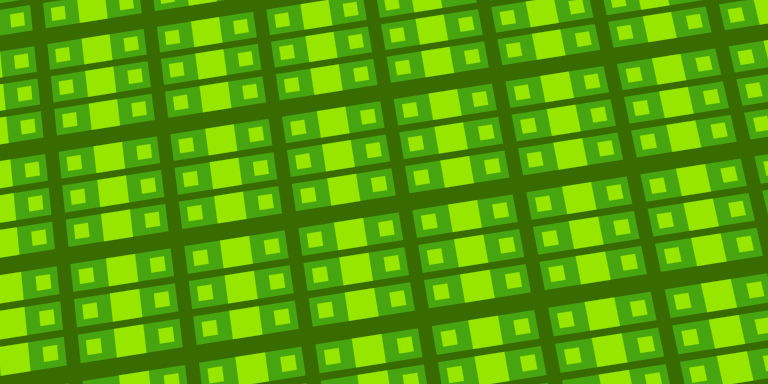
This pattern is drawn by a Shadertoy shader. Its source:

```glsl
// Antialiased coverage of a centred box with the given half size
float boxCoverage(vec2 p, vec2 halfSize, vec2 pixel) {
    vec2 edge = clamp((halfSize - abs(p)) / pixel + 0.5, 0.0, 1.0);
    return edge.x * edge.y;
}

// Canvas point (y down, height 1) to tilted grid: x counts columns, y counts groups
vec2 toGrid(vec2 point) {
    mat3 gridToCanvas = mat3(0.2857, -0.045, 0.0,
                             0.0263, 0.2734, -0.02,
                             0.2526, 0.1284, 1.0);
    vec3 g = inverse(gridToCanvas) * vec3(point, 1.0);
    return g.xy / g.z;
}

void mainImage(out vec4 fragColor, in vec2 fragCoord) {
    vec2 point = fragCoord / iResolution.y;
    vec2 grid = toGrid(vec2(point.x, 1.0 - point.y));
    vec2 pixel = fwidth(grid);

    // Three bars stacked in every cell
    float barPitch = 0.304;
    vec2 cell = fract(grid - vec2(0.0, barPitch) + 0.5) - 0.5;
    cell.y -= barPitch * clamp(round(cell.y / barPitch), -1.0, 1.0);

    // Bar, its middle block and a mirrored pair of small squares
    float bar = boxCoverage(cell, vec2(0.44, 0.121), pixel);
    float block = boxCoverage(cell, vec2(0.128, 0.121), pixel);
    vec2 mirrored = vec2(abs(cell.x) - 0.312, cell.y);
    float square = boxCoverage(mirrored, vec2(0.063), pixel);

    vec3 color = mix(vec3(0.22, 0.42, 0.0), vec3(0.28, 0.65, 0.06), bar);
    color = mix(color, vec3(0.59, 0.90, 0.0), max(block, square));
    fragColor = vec4(color, 1.0);
}
```
